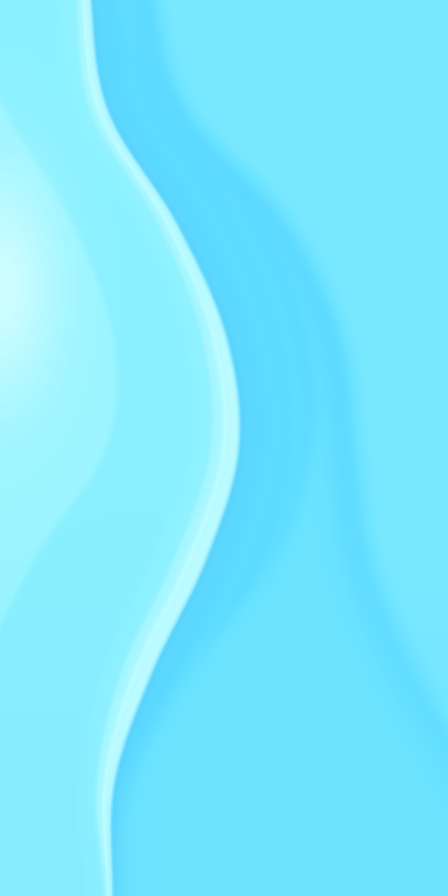
Write a WebGL 2 fragment shader that draws this background.

```glsl
#version 300 es
precision highp float;
// Layered cyan waves: a bright ridge flows down the middle, with a pale swell
// and glow at its left and a shaded hollow with a soft fold at its right.
// Each contour is a spline down the canvas; bands are shaded by distance to it.
uniform vec2 u_resolution;
out vec4 outColor;

// Signed distance to a spline through nine evenly spaced knots, in canvas widths.
// Positive values lie to the right; p.y runs from 0 at the top to 1 at the bottom.
float contour(vec2 p, float knots[9]) {
  float s = clamp(p.y, 0.0, 0.9999) * 8.0;
  int i = int(s);
  float t = fract(s);
  float a = knots[max(i - 1, 0)], b = knots[i];
  float c = knots[i + 1], d = knots[min(i + 2, 8)];
  float c1 = 0.5 * (c - a);
  float c2 = a - 2.5 * b + 2.0 * c - 0.5 * d;
  float c3 = 0.5 * (d - a) + 1.5 * (b - c);
  float x = b + t * (c1 + t * (c2 + t * c3));
  float slope = 4.0 * (c1 + t * (2.0 * c2 + t * 3.0 * c3));
  return (p.x - x) / sqrt(1.0 + slope * slope);
}

float bell(float x, float width) {
  return exp(-x * x / (width * width));
}

void main() {
  vec2 p = gl_FragCoord.xy / u_resolution;
  p.y = 1.0 - p.y;
  float edge = 1.0 / u_resolution.x;

  float ridgeRight = contour(p, float[9](0.204, 0.243, 0.396, 0.506, 0.534, 0.461, 0.341, 0.256, 0.252));
  float ridgeLeft = contour(p, float[9](0.172, 0.203, 0.354, 0.451, 0.471, 0.388, 0.271, 0.216, 0.234));
  float swell = contour(p, float[9](-0.08, 0.016, 0.164, 0.255, 0.24, 0.078, -0.04, -0.1, -0.13));
  float hollow = contour(p, float[9](0.286, 0.39, 0.6, 0.703, 0.703, 0.62, 0.43, 0.292, 0.26));
  float fold = contour(p, float[9](0.333, 0.404, 0.625, 0.747, 0.781, 0.815, 0.917, 1.062, 1.2));

  // Left field with the pale swell and the glow at the rim
  vec3 left = mix(vec3(0.54, 0.94, 1.0), vec3(0.52, 0.925, 1.0), smoothstep(0.5, 1.0, p.y));
  left = mix(left, vec3(0.605, 0.957, 1.0), 1.0 - smoothstep(-0.012, 0.008, swell));
  float glow = exp(-pow(p.x / 0.13, 2.0) - pow((p.y - 0.32) / 0.13, 2.0));
  left = mix(left, vec3(0.84, 1.0, 1.0), 0.85 * glow);
  left += vec3(0.025, 0.008, 0.0) * smoothstep(-0.055, -0.015, ridgeLeft);

  // Right field, lighter beyond the fold
  vec3 right = mix(vec3(0.42, 0.89, 1.0), vec3(0.47, 0.91, 1.0),
                   smoothstep(-0.02, 0.06, fold) * (1.0 - 0.6 * smoothstep(0.6, 1.0, p.y)));

  // Shaded hollow beside the ridge, then the dark crease along the fold
  float shade = 1.0 - smoothstep(-0.035, 0.025, hollow);
  right = mix(right, vec3(0.365, 0.862, 1.0), shade);
  float crease = bell(fold + 0.012, fold < -0.012 ? 0.045 : 0.03);
  float creaseFade = mix(0.9, 0.55, smoothstep(0.35, 0.8, p.y));
  right = mix(right, vec3(0.36, 0.85, 1.0), crease * creaseFade);
  right -= vec3(0.02, 0.045, 0.01) * exp(-max(ridgeRight, 0.0) / 0.025);
  right += vec3(0.006, 0.004, 0.0) * sin(ridgeRight * 110.0) * shade;

  // Bright ridge with fine lengthwise streaks and a rounded right lip
  float across = ridgeLeft / max(ridgeLeft - ridgeRight, 0.001);
  vec3 ridge = mix(vec3(0.63, 0.96, 1.0), vec3(0.73, 0.985, 1.0), smoothstep(0.0, 0.55, across));
  ridge += vec3(0.012, 0.004, 0.0) * (sin(across * 17.0) + 0.5 * sin(across * 31.0));
  ridge -= vec3(0.1, 0.04, 0.0) * smoothstep(-0.014, 0.0, ridgeRight);

  vec3 color = mix(left, ridge, smoothstep(-0.008 - edge, 0.004 + edge, ridgeLeft));
  color = mix(color, right, smoothstep(-0.003 - edge, 0.003 + edge, ridgeRight));
  outColor = vec4(clamp(color, 0.0, 1.0), 1.0);
}
```
